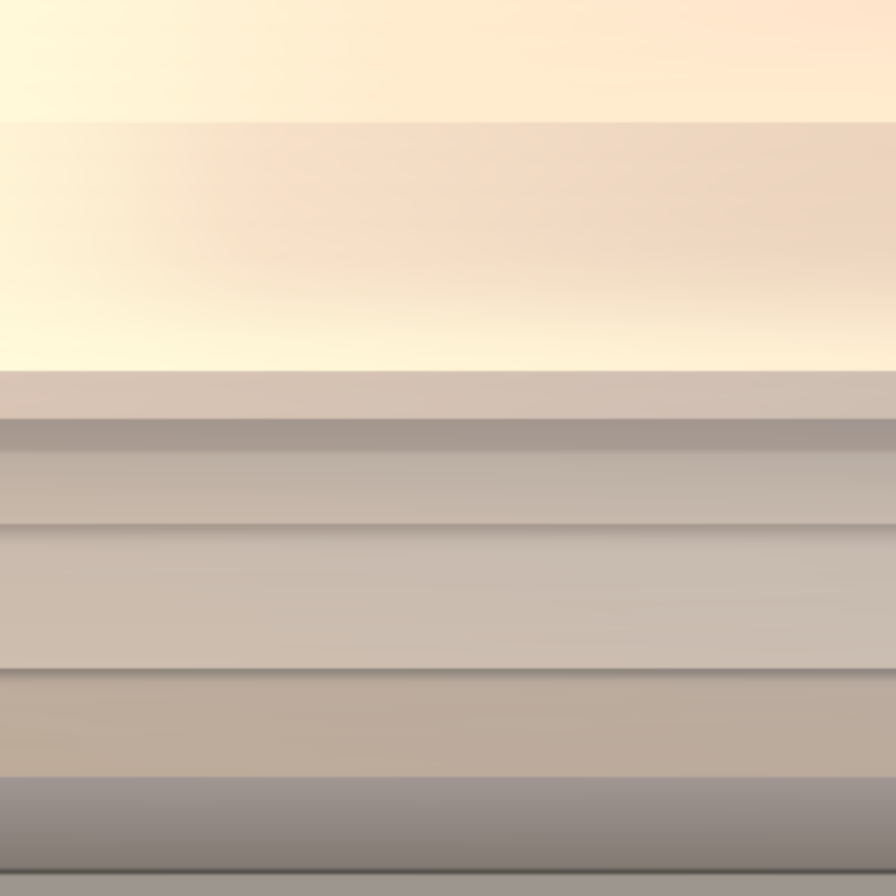
Reproduce this background procedurally as a three.js fragment shader.

```glsl
// Warm lit wall above a stack of soft, shadowed horizontal mouldings.
varying vec2 vUv;

// 1 below the edge, 0 above it, with a smooth transition.
float below(float y, float edge, float soft) {
  return 1.0 - smoothstep(edge - soft, edge + soft, y);
}

// Vertical blend from the bottom colour to the top colour of a band.
vec3 ramp(float y, float bottom, float top, vec3 low, vec3 high) {
  return mix(low, high, clamp((y - bottom) / (top - bottom), 0.0, 1.0));
}

// Shadow falling downward from a ledge and fading over its reach.
float ledgeShadow(float y, float ledge, float reach) {
  float depth = max(ledge - y, 0.0) / reach;
  return exp(-depth * depth);
}

// Very faint brushed variation from layered sines.
float brushed(vec2 p) {
  float wave = sin(p.y * 173.0 + sin(p.x * 5.0) * 0.8);
  return wave + 0.5 * sin(p.y * 317.0 + sin(p.x * 9.0 + 1.7));
}

// Upper strip: cream light from the left, peach in the far corner.
vec3 upperWall(vec2 p) {
  vec3 cream = vec3(1.0, 0.978, 0.855);
  vec3 warm = vec3(1.0, 0.922, 0.808);
  vec3 peach = vec3(1.0, 0.885, 0.795);
  vec3 color = mix(cream, warm, smoothstep(-0.1, 0.55, p.x));
  float corner = smoothstep(0.45, 1.05, p.x) * smoothstep(0.87, 1.02, p.y);
  return mix(color, peach, corner * 0.85);
}

// Recessed wall: side light plus a glow rising from the lower ledge.
vec3 recessedWall(vec2 p, float ledge) {
  vec3 cream = vec3(1.0, 0.955, 0.835);
  vec3 peach = vec3(0.972, 0.882, 0.785);
  vec3 tan = vec3(0.925, 0.832, 0.748);
  vec3 color = mix(cream, peach, smoothstep(-0.04, 0.34, p.x));
  color = mix(color, tan, smoothstep(0.15, 1.0, p.x));
  vec3 glow = mix(vec3(1.0, 0.982, 0.855), vec3(1.0, 0.935, 0.825), p.x);
  float rise = max(p.y - ledge, 0.0);
  return mix(color, glow, exp(-rise * rise / 0.0075));
}

void main() {
  vec2 p = vUv;
  float y = p.y;
  float soft = 0.0022;

  // Edges from the upper wall down to the floor.
  float recessTop = 0.8633;
  float capTop = 0.5859;
  float capBottom = 0.5326;
  float shadeBottom = 0.4955;
  float panelTop = 0.4154;
  float baseTop = 0.2539;
  float skirtTop = 0.1328;
  float floorTop = 0.0273;

  // Lit wall
  vec3 color = mix(upperWall(p), recessedWall(p, capTop), below(y, recessTop, soft));

  // Cap and the broad shade beneath it
  vec3 cap = mix(vec3(0.850, 0.770, 0.708), vec3(0.808, 0.745, 0.698), p.x);
  color = mix(color, cap, below(y, capTop, soft));
  vec3 shade = ramp(y, shadeBottom, capBottom, vec3(0.665, 0.612, 0.576), vec3(0.635, 0.588, 0.556));
  color = mix(color, shade, below(y, capBottom, soft));

  // Upper step
  vec3 stepColor = ramp(y, panelTop, shadeBottom, vec3(0.785, 0.725, 0.674), vec3(0.730, 0.682, 0.638));
  color = mix(color, stepColor, below(y, shadeBottom, 0.005));

  // Broad panel
  vec3 panel = ramp(y, baseTop, panelTop, vec3(0.800, 0.742, 0.688), vec3(0.782, 0.730, 0.685));
  panel = mix(panel, vec3(0.652, 0.602, 0.562), ledgeShadow(y, panelTop, 0.015));
  color = mix(color, panel, below(y, panelTop, soft));

  // Warm base
  vec3 base = ramp(y, skirtTop, baseTop, vec3(0.738, 0.670, 0.607), vec3(0.738, 0.675, 0.622));
  base = mix(base, vec3(0.555, 0.522, 0.490), ledgeShadow(y, baseTop, 0.011));
  color = mix(color, base, below(y, baseTop, soft));

  // Grey skirting, darkening toward the floor seam
  vec3 skirt = ramp(y, floorTop, skirtTop, vec3(0.505, 0.473, 0.445), vec3(0.628, 0.590, 0.577));
  color = mix(color, skirt, below(y, skirtTop, soft));
  vec3 floorColor = vec3(0.615, 0.587, 0.557);
  color = mix(color, floorColor, below(y, floorTop - 0.003, soft));
  float seam = exp(-pow((y - floorTop) / 0.0032, 2.0));
  color = mix(color, vec3(0.310, 0.300, 0.280), seam * 0.9);

  // Side light on the mouldings, then fine surface variation
  float moulding = below(y, capBottom, soft) * step(skirtTop, y);
  color += moulding * (0.5 - p.x) * vec3(0.012, 0.002, -0.010);
  color += brushed(p) * 0.0012;

  gl_FragColor = vec4(color, 1.0);
}
```
